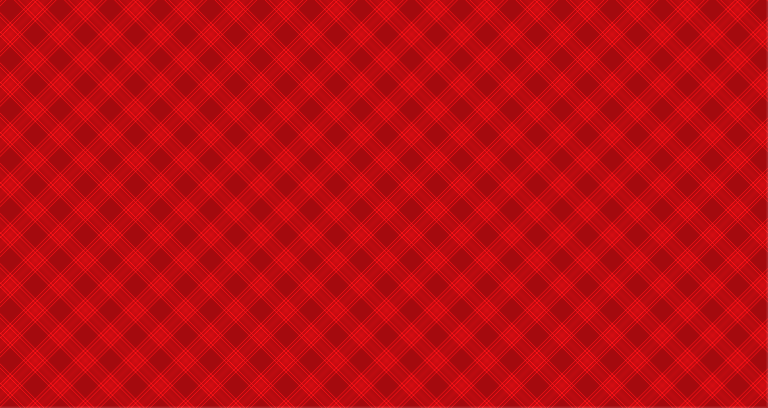
Write a Shadertoy shader that draws this pattern.

```glsl
// Red diagonal tartan: soft glowing bands cross at 45 degrees on a dark red
// ground, each flanked by two pairs of thin bright threads. Band profiles are
// folded with fract along both diagonals and added together.

// Box-filtered coverage of a line of the given half width at signed distance d.
float threadCoverage(float d, float halfWidth, float pixel) {
    return clamp((d + halfWidth) / pixel + 0.5, 0.0, 1.0)
         - clamp((d - halfWidth) / pixel + 0.5, 0.0, 1.0);
}

// Brightness of one family of bands; x is soft glow, y is thin threads.
vec2 bandProfile(float t, float pixel) {
    float d = abs(fract(t + 0.5) - 0.5);
    float glow = pow(max(1.0 - d / 0.27, 0.0), 1.3);
    float threads = threadCoverage(d - 0.15, 0.012, pixel)
                  + threadCoverage(d - 0.23, 0.012, pixel);
    return vec2(glow, threads);
}

void mainImage(out vec4 fragColor, in vec2 fragCoord) {
    // Cells: about 15.3 crossings across and 8.1 down, rows offset by half a cell.
    float repeats = 15.31;
    vec2 cell = (fragCoord - 0.5 * iResolution.xy) / iResolution.x * repeats;
    cell -= vec2(0.048, -0.12);
    float pixel = repeats / iResolution.x;

    // Both diagonal families add up, so crossings shine brightest.
    vec2 weave = bandProfile(cell.x + cell.y, pixel)
               + bandProfile(cell.x - cell.y, pixel);
    vec3 color = vec3(0.645, 0.038, 0.055);
    color += weave.x * vec3(0.1, 0.006, 0.008);
    color += weave.y * vec3(0.23, 0.02, 0.022);

    // Faint pale hairline along the right and bottom edges.
    float edge = min(iResolution.x - fragCoord.x, fragCoord.y) / iResolution.x;
    float hairline = clamp((1.0 / 512.0 - edge) * iResolution.x + 0.5, 0.0, 1.0);
    color = mix(color, vec3(1.0), 0.11 * hairline);

    fragColor = vec4(color, 1.0);
}
```
